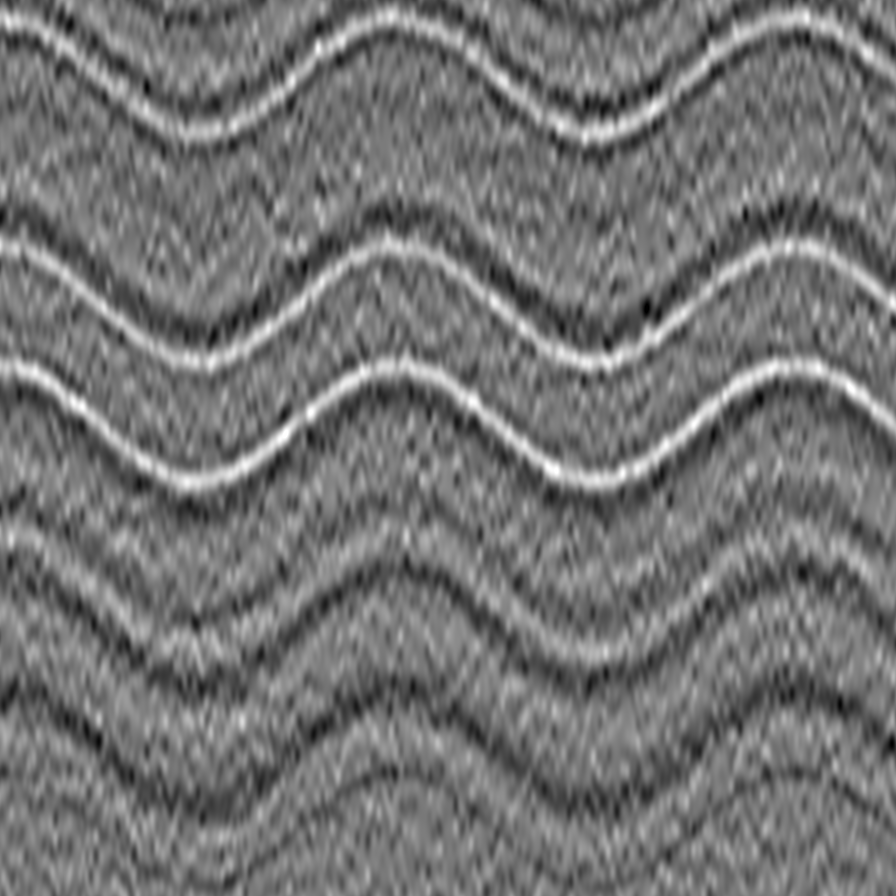
Give the GLSL for this pattern, as a Shadertoy shader.

```glsl
const float TAU = 6.28319;
const float WAVES_ACROSS = 2.26;
const float WAVE_HEIGHT = 0.0645;
const float BASE_GREY = 0.473;
const vec2 GRAIN_CELLS = vec2(155.0, 38.0);
const vec2 GRAIN_SIGMA = vec2(0.40, 0.48);
const float GRAIN_STRENGTH = 0.175;

// Strata as (depth at crest, half thickness, strength)
const int LIGHT_COUNT = 9;
const vec3 LIGHT_BANDS[LIGHT_COUNT] = vec3[](
    vec3(-0.038, 0.012, 0.07), vec3(0.020, 0.0085, 0.28),
    vec3(0.208, 0.012, 0.09), vec3(0.2745, 0.0085, 0.34),
    vec3(0.408, 0.0090, 0.43), vec3(0.525, 0.014, 0.07),
    vec3(0.598, 0.014, 0.14), vec3(0.680, 0.020, 0.06),
    vec3(0.808, 0.014, 0.07));

const int DARK_COUNT = 12;
const vec3 DARK_BANDS[DARK_COUNT] = vec3[](
    vec3(-0.105, 0.009, 0.19), vec3(-0.010, 0.010, 0.21),
    vec3(0.041, 0.009, 0.22), vec3(0.113, 0.012, 0.08),
    vec3(0.242, 0.015, 0.23), vec3(0.293, 0.008, 0.11),
    vec3(0.389, 0.009, 0.14), vec3(0.436, 0.016, 0.22),
    vec3(0.558, 0.014, 0.14), vec3(0.637, 0.015, 0.21),
    vec3(0.771, 0.015, 0.22), vec3(0.862, 0.007, 0.13));

vec3 hash3(vec2 cell) {
    vec3 p = fract(cell.xyx * vec3(0.1031, 0.1030, 0.0973));
    p += dot(p, p.yxz + 33.33);
    return fract((p.xxy + p.yzz) * p.zyx);
}

float band(float depth, vec3 stratum) {
    float t = (depth - stratum.x) / stratum.y;
    return stratum.z * exp(-0.5 * t * t);
}

float strata(float depth) {
    float tone = 0.0;
    for (int i = 0; i < LIGHT_COUNT; i++) tone += band(depth, LIGHT_BANDS[i]);
    for (int i = 0; i < DARK_COUNT; i++) tone -= band(depth, DARK_BANDS[i]);
    return tone;
}

// Cellular noise: one signed, vertically rippled splat per cell
float grain(vec2 p) {
    vec2 home = floor(p);
    float sum = 0.0;
    for (int j = -2; j <= 2; j++) {
        for (int i = -1; i <= 1; i++) {
            vec2 cell = home + vec2(i, j);
            vec3 h = hash3(cell + 17.0);
            vec2 d = (p - cell - h.xy) / GRAIN_SIGMA;
            sum += (2.0 * h.z - 1.0) * (1.0 - d.y * d.y) * exp(-0.5 * dot(d, d));
        }
    }
    return sum;
}

void mainImage(out vec4 fragColor, in vec2 fragCoord) {
    vec2 uv = fragCoord / iResolution.xy;

    // Depth below the folded surface, zero at the top of each crest
    float fold = WAVE_HEIGHT * (1.0 - cos(TAU * WAVES_ACROSS * uv.x));
    float depth = 1.0 - uv.y - fold;

    float grey = BASE_GREY + strata(depth) + GRAIN_STRENGTH * grain(uv * GRAIN_CELLS);
    fragColor = vec4(vec3(clamp(grey, 0.0, 1.0)), 1.0);
}
```
